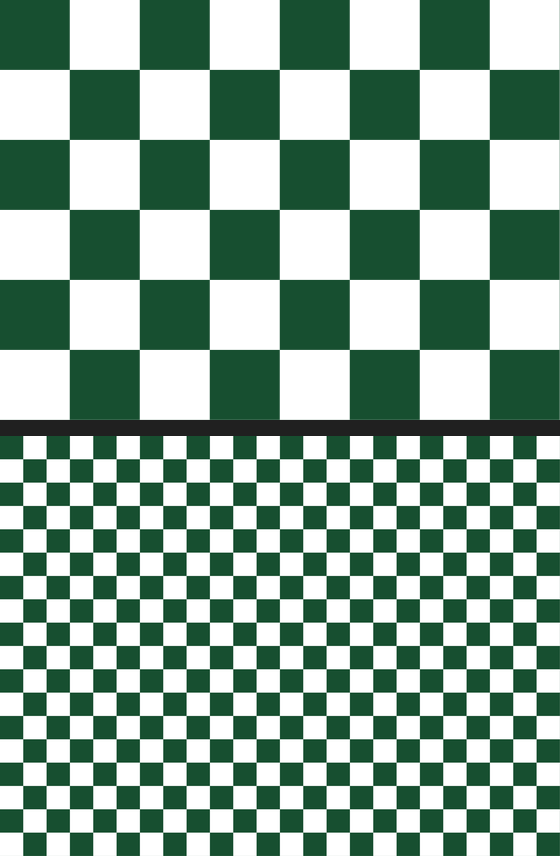
Top: one tile. Bottom: repeated 3 by 3.
Reproduce this pattern procedurally as a Shadertoy shader.

```glsl
// Green and white checkerboard, eight squares across and six down, with crisp smoothed edges.

const vec2 SQUARES = vec2(8.0, 6.0);           // even counts, so the board tiles
const vec2 BOARD_OFFSET = vec2(0.0034, -0.0017); // in squares
const vec3 GREEN = vec3(0.09, 0.31, 0.19);
const vec3 WHITE = vec3(1.0);

// Signed distance to the nearest grid line on each axis: positive in even bands.
vec2 bandDistance(vec2 p) {
    return 0.5 - abs(mod(p + 0.5, 2.0) - 1.0);
}

// Square wave per axis, from -1 to 1, blended over one pixel.
vec2 smoothBands(vec2 p, vec2 pixelSize) {
    return clamp(2.0 * bandDistance(p) / pixelSize, -1.0, 1.0);
}

// 1 where both bands share a parity, 0 where they differ.
float checker(vec2 p, vec2 pixelSize) {
    vec2 bands = smoothBands(p, pixelSize);
    return 0.5 + 0.5 * bands.x * bands.y;
}

void mainImage(out vec4 fragColor, in vec2 fragCoord) {
    vec2 pixelSize = SQUARES / iResolution.xy;
    vec2 boardPos = fragCoord * pixelSize + BOARD_OFFSET;
    fragColor = vec4(mix(GREEN, WHITE, checker(boardPos, pixelSize)), 1.0);
}
```
